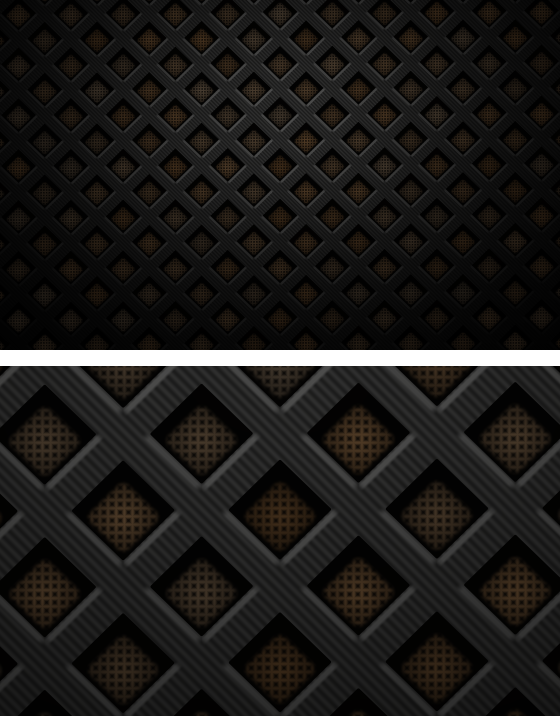
Top: the whole. Bottom: its middle third, enlarged.
This pattern is drawn by a WebGL 1 fragment shader. Its source:

```glsl
precision highp float;
// Dark ribbed diamond lattice over warm woven mesh, lit from above the centre.

uniform vec2 u_resolution;

const float TAU = 6.2831853;
const vec2 PERIOD = vec2(0.1494, 0.1454);  // spacing of holes, in canvas heights
const float ROW_TILT = 0.0056;
const float HOLE = 0.33;                   // half size of a hole, in cell units
const vec2 HOLE_LIFT = vec2(0.02, -0.02);  // raises the hole inside its cell

float hash(vec2 cell) {
  return fract(sin(dot(cell, vec2(127.1, 311.7))) * 43758.5453);
}

float roundedBox(vec2 p, float halfSize, float radius) {
  vec2 q = abs(p) - halfSize + radius;
  return length(max(q, 0.0)) + min(max(q.x, q.y), 0.0) - radius;
}

float wave(float x, float period) {
  return 0.5 + 0.5 * cos(TAU * x / period);
}

// Soft pool of light, fading to the corners and most of all downwards.
float spotlight(vec2 p) {
  vec2 d = (p - vec2(0.0, 0.17)) / vec2(0.66, 0.5);
  return exp(-dot(d, d));
}

// Lit chamfer along one lower edge; across runs outwards, along follows the edge.
float bevel(float across, float along, float soft) {
  float rise = smoothstep(HOLE - soft, HOLE + 0.03, across);
  float fall = 1.0 - smoothstep(HOLE + 0.05, HOLE + 0.085, across);
  return rise * fall * (1.0 - smoothstep(0.29, 0.38, abs(along)));
}

vec3 barColour(vec2 p, vec2 h, float light, float soft) {
  float ribs = wave(dot(p, vec2(0.7071)), 0.0078);
  float shine = max(0.8 * bevel(-h.x, h.y, soft), bevel(h.y, h.x, soft));
  float ribbed = 0.16 * mix(0.7, 1.15, ribs);
  float level = mix(ribbed, 0.3, shine);
  return vec3(level, level, level * 0.99) * light;
}

vec3 holeColour(vec2 p, vec2 h, float seed, float light) {
  // The mesh sits low in the hole, under the shadow of the upper bars.
  vec2 g = h - vec2(-0.045, 0.045);
  float mask = 1.0 - smoothstep(-0.045, 0.025, roundedBox(g, 0.25, 0.08));
  float threads = max(wave(p.x, 0.0078), wave(p.y, 0.0078));
  float glow = mix(1.0, 0.65, smoothstep(0.02, 0.28, length(g)));
  vec3 warm = mix(vec3(0.285, 0.2, 0.115), vec3(0.26, 0.22, 0.175), seed);
  vec3 mesh = warm * mix(0.22, 1.05, threads) * glow;
  mesh *= mix(0.36, 1.0, light) * mix(0.85, 1.1, fract(seed * 7.3));
  return mix(vec3(0.01, 0.009, 0.007) * light, mesh, mask);
}

void main() {
  vec2 p = (gl_FragCoord.xy - 0.5 * u_resolution) / u_resolution.y;

  // Rotate the staggered holes into a square grid of unit cells.
  vec2 q = (p - vec2(0.0, 0.027 + ROW_TILT * p.x)) / PERIOD;
  vec2 grid = vec2(q.x + q.y, q.x - q.y);
  vec2 cell = floor(grid + 0.5);
  vec2 h = grid - cell - HOLE_LIFT;

  float soft = 6.0 / u_resolution.y;
  float light = spotlight(p);
  float bar = smoothstep(-soft, soft, roundedBox(h, HOLE, 0.015));

  vec3 colour = mix(holeColour(p, h, hash(cell), light),
                    barColour(p, h, light, soft), bar);
  gl_FragColor = vec4(colour, 1.0);
}
```
